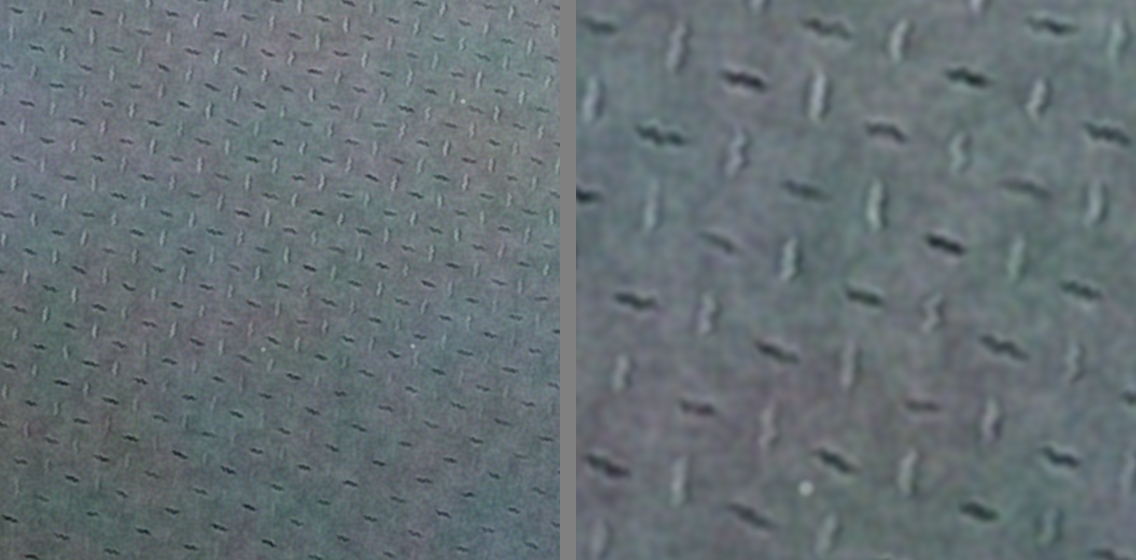
Left, the full canvas; right, a detail of the centre.
A three.js fragment shader for this texture:

```glsl
// Worn steel tread plate: short raised bars, alternately lying and standing, on a
// skewed lattice in slight perspective. Each bar is a soft lit and shaded streak,
// over a mottled grey-blue sheet built from gradient noise and fine grain.
varying vec2 vUv;

float hash(vec2 p) {
  vec3 q = fract(vec3(p.xyx) * 0.1031);
  q += dot(q, q.yzx + 33.33);
  return fract((q.x + q.y) * q.z);
}

vec2 gradient(vec2 cell) {
  float angle = 6.2832 * hash(cell + 50.0);
  return vec2(cos(angle), sin(angle));
}

// Gradient noise, roughly -0.7 to 0.7
float noise(vec2 p) {
  vec2 i = floor(p), f = fract(p);
  vec2 w = f * f * f * (f * (f * 6.0 - 15.0) + 10.0);
  vec2 e = vec2(1.0, 0.0);
  float low = mix(dot(gradient(i), f), dot(gradient(i + e), f - e), w.x);
  float high = mix(dot(gradient(i + e.yx), f - e.yx), dot(gradient(i + 1.0), f - 1.0), w.x);
  return mix(low, high, w.y);
}

float cross2(vec2 a, vec2 b) { return a.x * b.y - a.y * b.x; }

// Soft line of given half width, centred on offset
float streak(float t, float offset, float width) {
  float k = (t - offset) / width;
  return exp(-k * k);
}

// Perspective lattice: origin, two steps and their foreshortening
const vec2 ORIGIN = vec2(0.349, 0.651);
const vec2 STEP_A = vec2(0.05065, 0.03255);
const vec2 STEP_B = vec2(0.0859, -0.0324);
const vec2 SHRINK = vec2(0.0055, 0.007);

vec2 toLattice(vec2 p) {
  vec2 q = p - ORIGIN;
  vec2 a = STEP_A - SHRINK.x * q, b = STEP_B - SHRINK.y * q;
  return vec2(cross2(q, b), cross2(a, q)) / cross2(a, b);
}

vec2 toCanvas(vec2 g) {
  return ORIGIN + (g.x * STEP_A + g.y * STEP_B) / (1.0 + dot(g, SHRINK));
}

// Brightness change from one bar; standing is 0 or 1
float bar(vec2 p, vec2 node, float standing) {
  vec2 id = node * 2.0 + 80.0;
  float wear = hash(id), size = hash(id + 17.0);
  vec2 center = toCanvas(node) + vec2(0.0, 0.006 * standing);
  center += 0.003 * (vec2(hash(id + 5.0), hash(id + 9.0)) - 0.5);
  float tilt = mix(-0.29, 1.43, standing) + 0.2 * (hash(id + 31.0) - 0.5);
  vec2 axis = vec2(cos(tilt), sin(tilt));
  vec2 d = p - center;
  float s = dot(d, axis), t = dot(d, vec2(-axis.y, axis.x));
  float reach = mix(0.016, 0.021, size);
  float body = 1.0 - smoothstep(0.3 * reach, reach, abs(s));
  // Ragged, lens-shaped outline
  t += 0.0035 * noise(vec2(s * 130.0, wear * 40.0));
  t /= 0.65 + 0.4 * body;
  float tone;
  if (standing > 0.5) {
    float fade = mix(0.2, 1.0, smoothstep(0.05, 0.55, center.y - 0.25 * center.x + 0.1));
    tone = 0.14 * streak(t, 0.0005, 0.0036) - 0.11 * streak(t, -0.0056, 0.003)
         - 0.05 * streak(t, 0.0062, 0.003);
    tone *= fade;
  } else {
    tone = 0.07 * streak(t, 0.0052, 0.0028) - 0.19 * streak(t, -0.0006, 0.0037)
         + 0.06 * streak(t, -0.007, 0.003);
    tone *= mix(1.0, 0.75, smoothstep(0.6, 1.1, center.x));
  }
  return tone * body * mix(0.65, 1.1, wear) * (1.0 + 0.6 * noise(p * 110.0));
}

void main() {
  vec2 p = vUv;

  // Sheet: broad light falling off toward the lower left
  vec3 lower = mix(vec3(0.325, 0.355, 0.34), vec3(0.36, 0.415, 0.45), p.x);
  vec3 upper = mix(vec3(0.425, 0.465, 0.50), vec3(0.48, 0.515, 0.52), p.x);
  vec3 color = mix(lower, upper, smoothstep(-0.08, 1.02, p.y));
  color += vec3(0.02, 0.02, 0.035) * (1.0 - smoothstep(0.0, 0.35, length(p - vec2(0.0, 0.72))));

  // Mottling: green against rust, violet bloom and cloudy grime
  color += vec3(0.04, -0.015, -0.01) * noise(p * 6.0 + 3.0);
  color += vec3(0.03, -0.012, 0.015) * noise(p * 15.0 + 21.0);
  color += vec3(0.012, 0.01, 0.035) * noise(p * 4.0 + 40.0);
  color += 0.05 * noise(p * 22.0 + 9.0) + 0.05 * noise(p * 55.0);

  // Fine grain
  color += 0.055 * noise(p * 120.0 + 7.0);
  color += 0.03 * vec3(noise(p * 85.0 + 11.0), noise(p * 85.0 + 37.0), noise(p * 85.0 + 71.0));

  // Bars from the nearby lattice nodes
  vec2 home = floor(toLattice(p) + 0.5);
  float relief = 0.0;
  for (int i = -1; i <= 1; i++) {
    for (int j = -1; j <= 1; j++) {
      vec2 node = home + vec2(float(i), float(j));
      relief += bar(p, node, 0.0) + bar(p, node + vec2(0.0, 0.5), 1.0);
    }
  }
  color += relief;

  // Rare bright glints
  vec2 cell = floor(p * 14.0);
  vec2 spot = 0.25 + 0.5 * vec2(hash(cell + 3.0), hash(cell + 8.0));
  float glint = 1.0 - smoothstep(0.02, 0.09, length(fract(p * 14.0) - spot));
  color += 0.2 * glint * step(0.99, hash(cell + 60.0));

  gl_FragColor = vec4(clamp(color, 0.0, 1.0), 1.0);
}
```
